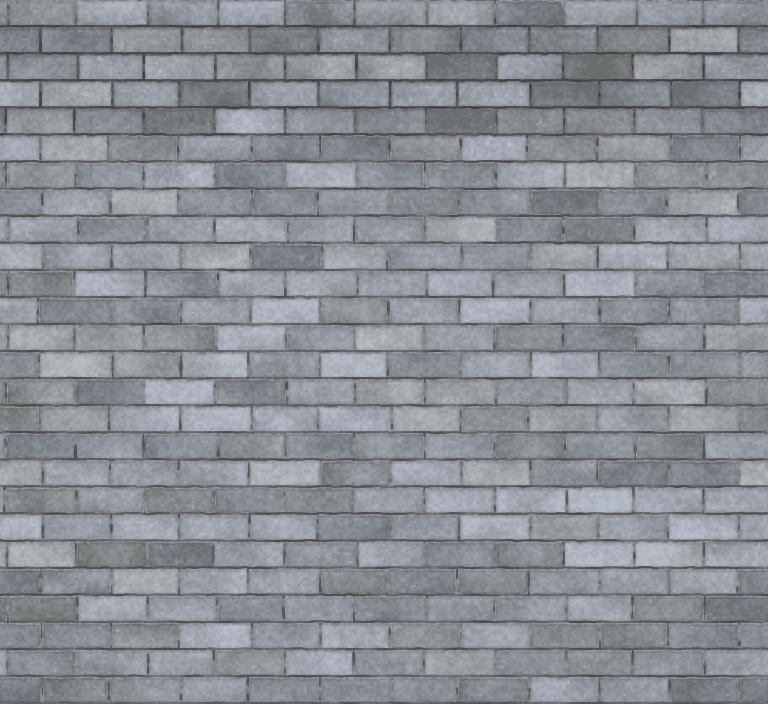
Reproduce this texture procedurally as a WebGL 1 fragment shader.

```glsl
precision highp float;
// Weathered blue-grey brick wall in running bond, with pale mortar and dark bed shadows.

uniform vec2 u_resolution;

const vec2 GRID = vec2(11.0, 26.0);      // bricks across, courses up
const float EVEN_SHIFT = 0.58;           // first joint of even courses, in bricks
const float ODD_SHIFT = 0.09;            // first joint of odd courses
const float JOINT_JITTER = 0.07;         // spread of upright joints, in bricks
const float HALF_JOINT = 0.058;          // lengths from here on are in courses
const float CORNER = 0.07;
const float EDGE_WEAR = 0.06;
const float SHADOW_HEIGHT = 0.035;
const float SHADOW_HALF = 0.024;

const vec3 BRICK_DARK = vec3(0.450, 0.465, 0.485);
const vec3 BRICK_LIGHT = vec3(0.690, 0.711, 0.755);
const vec3 WARM_TINT = vec3(1.000, 0.995, 0.960);
const vec3 MORTAR = vec3(0.565, 0.565, 0.580);
const vec3 SHADOW = vec3(0.260, 0.260, 0.270);

float hash(vec2 p) {
  return fract(sin(dot(p, vec2(127.1, 311.7))) * 43758.5453);
}

// Value noise that wraps after the given number of cells.
float noise(vec2 uv, vec2 cells) {
  vec2 p = uv * cells;
  vec2 i = floor(p);
  vec2 f = fract(p);
  f = f * f * (3.0 - 2.0 * f);
  float a = hash(mod(i, cells));
  float b = hash(mod(i + vec2(1.0, 0.0), cells));
  float c = hash(mod(i + vec2(0.0, 1.0), cells));
  float d = hash(mod(i + vec2(1.0, 1.0), cells));
  return mix(mix(a, b, f.x), mix(c, d, f.x), f.y);
}

float jointOffset(vec2 id) {
  return (hash(mod(id, GRID) + 41.3) - 0.5) * JOINT_JITTER;
}

float roundedBox(vec2 p, vec2 halfSize, float radius) {
  vec2 q = abs(p) - halfSize + radius;
  return length(max(q, 0.0)) + min(max(q.x, q.y), 0.0) - radius;
}

void main() {
  vec2 uv = gl_FragCoord.xy / u_resolution;
  float pixel = GRID.y / u_resolution.y;
  float aspect = u_resolution.x / GRID.x * pixel;

  // Running bond: shift courses, then move each upright joint a little.
  vec2 p = uv * GRID;
  float course = floor(p.y);
  p.x -= mix(EVEN_SHIFT, ODD_SHIFT, mod(course, 2.0));
  vec2 id = floor(p);
  float x = p.x - id.x;
  if (x < jointOffset(id)) id.x -= 1.0;
  else if (x > 1.0 + jointOffset(id + vec2(1.0, 0.0))) id.x += 1.0;
  vec2 local = p - id;
  float left = jointOffset(id);
  float right = 1.0 + jointOffset(id + vec2(1.0, 0.0));
  id = mod(id, GRID);

  // Brick outline with worn edges.
  float wear = noise(uv, vec2(110.0, 130.0)) - 0.5;
  vec2 center = vec2((left + right) * 0.5, 0.5 + (hash(id + 5.7) - 0.5) * 0.025);
  vec2 halfSize = vec2((right - left) * 0.5 * aspect, 0.5) - HALF_JOINT;
  float dist = roundedBox((local - center) * vec2(aspect, 1.0), halfSize, CORNER);
  dist += wear * EDGE_WEAR;
  float brickMask = 1.0 - smoothstep(-pixel * 0.7, pixel * 0.7, dist);

  // Brick face: own tone, smoky drift along its length, grain and pale flecks.
  float drift = noise(uv + hash(id + 9.1), GRID * vec2(2.0, 1.0));
  float broad = noise(uv, vec2(5.0, 7.0));
  float grain = noise(uv, vec2(270.0, 248.0));
  float pits = noise(uv, vec2(128.0, 118.0));
  float fleck = smoothstep(0.82, 0.98, noise(uv + 0.37, vec2(190.0, 175.0)));
  float tone = 0.55 + 0.70 * (hash(id) - 0.5) + 0.55 * (drift - 0.5);
  tone += 0.20 * (broad - 0.5) + 0.28 * (grain - 0.5) + 0.20 * (pits - 0.5);
  tone += 0.22 * fleck;
  tone -= 0.25 * smoothstep(-0.13, 0.0, dist) * (0.4 + pits);

  // Soot band over the upper courses.
  float soot = smoothstep(0.76, 0.86, uv.y) * (1.0 - smoothstep(0.95, 1.0, uv.y));
  tone -= 0.18 * soot;
  vec3 brick = mix(BRICK_DARK, BRICK_LIGHT, clamp(tone, -0.15, 1.1));
  brick *= mix(vec3(1.0), WARM_TINT, smoothstep(0.45, 0.9, hash(id + 17.3)));

  // Sandy mortar.
  vec3 mortar = MORTAR * (0.88 + 0.24 * grain) * (1.0 - 0.22 * soot);
  vec3 color = mix(mortar, brick, brickMask);

  // Broken shadow lines under the bricks and in some upright joints.
  float bed = local.y - step(0.5, local.y) - SHADOW_HEIGHT + wear * 0.04;
  float bedLine = 1.0 - smoothstep(SHADOW_HALF, SHADOW_HALF + pixel, abs(bed));
  float bedDepth = 0.35 + 0.55 * noise(uv, vec2(44.0, 78.0)) + 0.25 * soot;
  float side = min(local.x - left, right - local.x) * aspect + wear * 0.04;
  float sideLine = 1.0 - smoothstep(SHADOW_HALF, SHADOW_HALF + pixel, side);
  float sideDepth = 0.15 + 0.6 * smoothstep(0.4, 0.8, noise(uv, vec2(44.0, 104.0)));
  float shade = max(bedLine * bedDepth, sideLine * (sideDepth + 0.2 * soot));
  color = mix(color, SHADOW, clamp(shade, 0.0, 0.95));

  gl_FragColor = vec4(color, 1.0);
}
```
